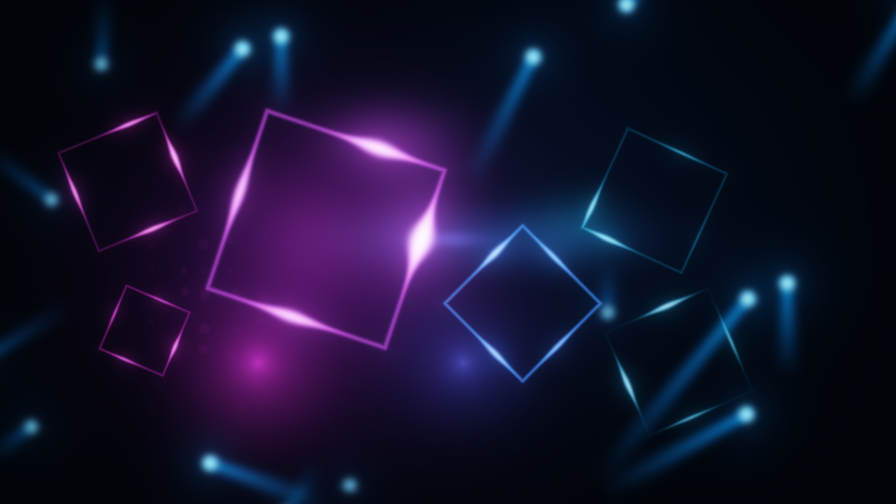
Reproduce this background procedurally as a WebGL 2 fragment shader.

```glsl
#version 300 es
precision highp float;
// Glowing neon squares and drifting blue comets over a dark violet and navy haze.

uniform vec2 u_resolution;
out vec4 fragColor;

// Lengths are in canvas heights, origin at the lower left.
const vec3 NIGHT = vec3(0.003, 0.012, 0.027);
const vec3 VIOLET = vec3(0.22, 0.035, 0.30);
const vec3 MAGENTA = vec3(0.85, 0.12, 0.80);
const vec3 ORCHID = vec3(0.72, 0.20, 0.90);
const vec3 INDIGO = vec3(0.22, 0.24, 0.85);
const vec3 AZURE = vec3(0.16, 0.42, 1.00);
const vec3 CYAN = vec3(0.05, 0.55, 0.80);
const vec3 COMET_BLUE = vec3(0.02, 0.36, 0.72);
const vec3 COMET_HEAD = vec3(0.65, 1.15, 1.30);
const float FLARE_SPREAD = 0.38;  // fraction of half a side
const float HEAD_RADIUS = 0.014;
const float DUST_CELL = 0.055;
const float FAINT_COMET = 0.42;

// Comets as head.xy, tail.xy
const vec4 BRIGHT_COMETS[9] = vec4[9](
  vec4(0.481, 0.903, 0.347, 0.741), vec4(0.558, 0.928, 0.558, 0.770),
  vec4(1.058, 0.887, 0.930, 0.630), vec4(1.243, 0.991, 1.285, 1.046),
  vec4(1.817, 1.010, 1.685, 0.790), vec4(0.417, 0.081, 0.660, -0.007),
  vec4(1.484, 0.407, 1.180, 0.040), vec4(1.562, 0.438, 1.562, 0.250),
  vec4(1.481, 0.178, 1.190, 0.020));
const vec4 FAINT_COMETS[7] = vec4[7](
  vec4(0.201, 0.873, 0.208, 1.020), vec4(0.102, 0.604, -0.040, 0.710),
  vec4(-0.035, 0.287, 0.150, 0.400), vec4(0.062, 0.153, -0.030, 0.085),
  vec4(0.694, 0.037, 0.690, 0.020), vec4(1.206, 0.380, 1.206, 0.490),
  vec4(0.567, -0.020, 0.637, 0.086));

float hash(vec2 cell) {
  vec3 h = fract(cell.xyx * vec3(0.1031, 0.1030, 0.0973));
  h += dot(h, h.yzx + 33.33);
  return fract((h.x + h.y) * h.z);
}

float glow(vec2 p, vec2 center, vec2 radius) {
  vec2 q = (p - center) / radius;
  return exp(-dot(q, q));
}

// Bright point with a wide soft falloff
float spot(vec2 p, vec2 center, float radius) {
  return exp(-length(p - center) / radius);
}

vec3 comet(vec2 p, vec4 path) {
  vec2 axis = path.zw - path.xy, q = p - path.xy;
  float t = clamp(dot(q, axis) / dot(axis, axis), 0.0, 1.0);
  float d = length(q - t * axis) / mix(0.013, 0.024, t);
  float tail = exp(-d * d) * pow(1.0 - t, 1.2);
  float r = length(q);
  float head = exp(-pow(r / HEAD_RADIUS, 2.0));
  return COMET_BLUE * (tail + 0.35 * exp(-r / 0.035)) + COMET_HEAD * head;
}

// Sides run clockwise from the top; flareAt is -1..1 along each side.
vec3 neonSquare(vec2 p, vec2 center, float halfSide, float angle, vec3 tint,
                float base, float lineWidth, vec4 flareAt, vec4 flarePower) {
  float c = cos(angle), s = sin(angle);
  vec2 q = mat2(c, -s, s, c) * (p - center);
  float pixel = 0.7 / u_resolution.y, line = 0.0, hot = 0.0, halo = 0.0;
  for (int side = 0; side < 4; side++) {
    float along = (q.x / halfSide - flareAt[side]) / FLARE_SPREAD;
    float flare = flarePower[side] * exp(-along * along);
    float d = length(vec2(max(abs(q.x) - halfSide, 0.0), q.y - halfSide));
    float w = max(lineWidth * (1.0 + 1.7 * flare * flare), pixel);
    float core = exp(-d * d / (w * w));
    line = max(line, core * (base + 1.6 * flare));
    hot = max(hot, core * flare * flare);
    halo += (flare + 0.12 * base) * exp(-d / (lineWidth * 5.5));
    q = vec2(-q.y, q.x);
  }
  return tint * (line + 0.5 * halo) + vec3(1.3, 1.2, 1.4) * hot;
}

vec3 haze(vec2 p) {
  vec3 color = NIGHT + vec3(0.008, 0.035, 0.085) * glow(p, vec2(1.06, 0.58), vec2(0.48, 0.40));
  color += VIOLET * 0.75 * glow(p, vec2(0.64, 0.47), vec2(0.33, 0.28));
  color += MAGENTA * 0.27 * glow(p, vec2(0.62, 0.525), vec2(0.13));
  color += ORCHID * 0.40 * glow(p, vec2(0.83, 0.55), vec2(0.10, 0.13));
  color += ORCHID * 0.35 * glow(p, vec2(0.77, 0.72), vec2(0.12, 0.07));
  color += AZURE * 0.30 * glow(p, vec2(0.97, 0.525), vec2(0.25, 0.055));
  color += INDIGO * 0.55 * glow(p, vec2(0.89, 0.525), vec2(0.06, 0.015));
  color += CYAN * 0.25 * glow(p, vec2(1.14, 0.55), vec2(0.09, 0.06));
  color += MAGENTA * (0.30 * glow(p, vec2(0.51, 0.27), vec2(0.13)) + 0.9 * spot(p, vec2(0.512, 0.28), 0.028));
  color += INDIGO * (0.25 * glow(p, vec2(0.92, 0.28), vec2(0.12)) + 0.8 * spot(p, vec2(0.919, 0.28), 0.025));
  return color;
}

// Soft scattered discs, one per cell, fading out from the violet haze
vec3 dust(vec2 p) {
  vec2 cell = floor(p / DUST_CELL);
  vec2 offset = 0.3 + 0.4 * vec2(hash(cell), hash(cell + 17.0));
  float radius = DUST_CELL * mix(0.08, 0.22, hash(cell + 41.0));
  float d = length(p - (cell + offset) * DUST_CELL);
  float disc = 1.0 - smoothstep(radius * 0.6, radius * 1.3, d);
  return MAGENTA * 0.09 * disc * hash(cell + 73.0) * glow(p, vec2(0.42, 0.42), vec2(0.14, 0.20));
}

void main() {
  vec2 p = gl_FragCoord.xy / u_resolution.y;
  vec3 color = haze(p) + dust(p);
  for (int i = 0; i < BRIGHT_COMETS.length(); i++) color += comet(p, BRIGHT_COMETS[i]);
  for (int i = 0; i < FAINT_COMETS.length(); i++) color += FAINT_COMET * comet(p, FAINT_COMETS[i]);

  // Neon frames, left to right
  color += neonSquare(p, vec2(0.2535, 0.639), 0.105, 0.39, MAGENTA, 0.22, 0.0024, vec4(0.45, -0.1, -0.1, 0.2), vec4(0.6, 0.8, 0.65, 0.6));
  color += neonSquare(p, vec2(0.287, 0.344), 0.068, -0.403, MAGENTA, 0.35, 0.0022, vec4(0.1, 0.1, 0.2, 0.1), vec4(0.3, 0.6, 0.4, 0.3));
  color += neonSquare(p, vec2(0.647, 0.545), 0.1856, -0.324, ORCHID, 0.75, 0.0045, vec4(0.26, -0.22, 0.05, 0.08), vec4(1.0, 1.3, 0.85, 0.75));
  color += neonSquare(p, vec2(1.037, 0.398), 0.109, 0.785, AZURE, 0.85, 0.0032, vec4(0.3, -0.2, 0.1, -0.3), vec4(0.7, 0.5, 0.45, 0.6));
  color += neonSquare(p, vec2(1.299, 0.602), 0.108, -0.43, CYAN, 0.22, 0.0026, vec4(0.1, 0.3, 0.5, -0.6), vec4(0.3, 0.1, 0.7, 0.65));
  color += neonSquare(p, vec2(1.347, 0.282), 0.111, 0.408, CYAN, 0.04, 0.0026, vec4(0.2, 0.0, 0.2, 0.0), vec4(0.7, 0.4, 0.4, 0.7));

  fragColor = vec4(1.0 - exp(-1.15 * color), 1.0);
}
```
